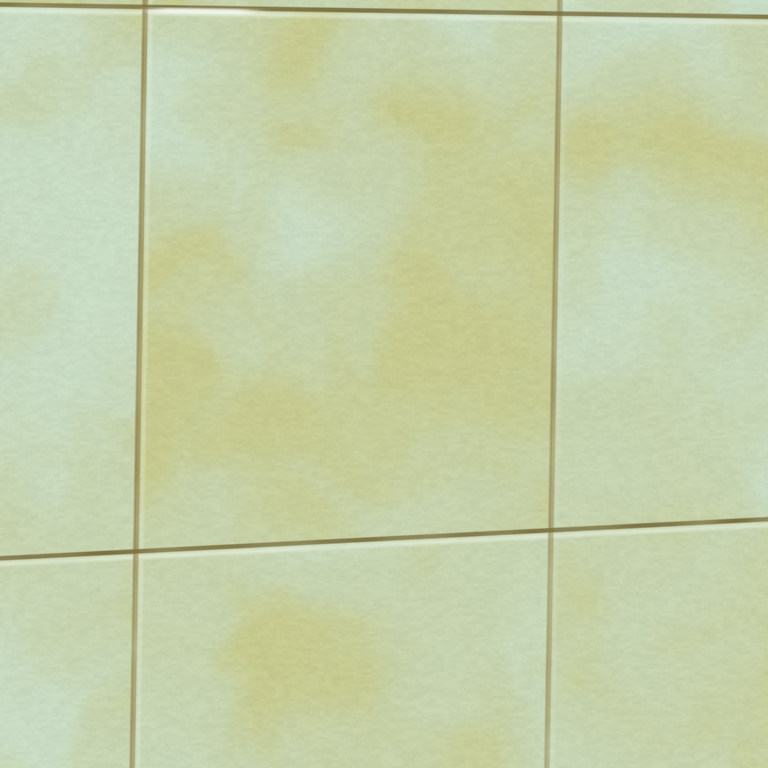
Reproduce this texture procedurally as a WebGL 1 fragment shader.

```glsl
precision highp float;
uniform vec2 u_resolution;

#define COLUMN_WIDTH 0.540
#define COLUMN_START 0.172
#define COLUMN_LEAN 0.017
#define ROW_HEIGHT 0.721
#define ROW_START 0.273
#define ROW_SLOPE 0.051
#define ROW_TAPER 0.067
#define GROUT_HALF vec2(0.0036, 0.0029)
#define BLOTCH_SCALE 4.6
#define BLOTCH_CONTRAST 1.65
#define GRAIN 0.028

const vec3 PALE = vec3(0.785, 0.860, 0.765);
const vec3 SAGE = vec3(0.775, 0.825, 0.680);
const vec3 OCHRE = vec3(0.775, 0.780, 0.520);
const vec3 GROUT_TAN = vec3(0.625, 0.585, 0.390);
const vec3 GROUT_DARK = vec3(0.475, 0.435, 0.250);
const vec3 GLAZE_SHINE = vec3(0.900, 0.940, 0.870);

float hash(vec2 p) {
  vec3 q = fract(vec3(p.xyx) * 0.1031);
  q += dot(q, q.yzx + 33.33);
  return fract((q.x + q.y) * q.z);
}

float noise(vec2 p) {
  vec2 i = floor(p);
  vec2 f = fract(p);
  f = f * f * (3.0 - 2.0 * f);
  float low = mix(hash(i), hash(i + vec2(1.0, 0.0)), f.x);
  float high = mix(hash(i + vec2(0.0, 1.0)), hash(i + 1.0), f.x);
  return mix(low, high, f.y);
}

float fbm(vec2 p) {
  float sum = 0.0;
  float amplitude = 0.54;
  for (int i = 0; i < 4; i++) {
    sum += amplitude * noise(p);
    p = mat2(0.8, 0.6, -0.6, 0.8) * p * 2.03 + 17.3;
    amplitude *= 0.48;
  }
  return sum;
}

float band(float d, float halfWidth, float blur) {
  return 1.0 - smoothstep(halfWidth - blur, halfWidth + blur, abs(d));
}

// Cloudy glaze, shifted for each tile and yellower in the middle column
vec3 glaze(vec2 p, vec2 tile, vec2 inTile) {
  vec2 q = p * BLOTCH_SCALE + 19.0 * tile + 40.0;
  q += 0.5 * vec2(noise(q * 1.7), noise(q * 1.7 + 31.0));
  float warmth = 0.5 + (fbm(q) - 0.5) * BLOTCH_CONTRAST;
  warmth += 0.05 - 0.14 * min(abs(tile.x), 1.0);
  vec2 core = (inTile - vec2(0.56, 0.24)) * vec2(3.8, 5.0);
  warmth += 0.20 * exp(-dot(core, core)) * step(abs(tile.x), 0.5);
  vec3 color = mix(PALE, SAGE, smoothstep(0.08, 0.55, warmth));
  return mix(color, OCHRE, 0.75 * smoothstep(0.50, 1.02, warmth));
}

void main() {
  vec2 p = gl_FragCoord.xy / u_resolution;
  float blur = max(0.0013, 0.75 / min(u_resolution.x, u_resolution.y));

  // Leaning columns and converging rows
  vec2 size = vec2(COLUMN_WIDTH, ROW_HEIGHT - ROW_TAPER * p.x);
  vec2 start = vec2(COLUMN_START + COLUMN_LEAN * p.y, ROW_START + ROW_SLOPE * p.x);
  vec2 grid = (p - start) / size;
  vec2 tile = floor(grid);
  vec2 joint = floor(grid + 0.5);
  vec2 d = (grid - joint) * size;

  vec3 color = glaze(p, tile, grid - tile);

  // Fine grain, stretched sideways
  float grain = noise(p * vec2(110.0, 260.0)) + 0.6 * noise(p * 340.0) - 0.8;
  color += GRAIN * grain;

  // Bright glazed edges beside the joints
  float patchy = 0.55 + 0.45 * noise(p * 14.0);
  float shineX = band(d.x - 0.0075, 0.0025, 0.003) * (0.35 - 0.2 * joint.x);
  float shineY = band(d.y + 0.0075, 0.0030, 0.003) * 0.75 * patchy;
  color = mix(color, GLAZE_SHINE, clamp(max(shineX, shineY), 0.0, 1.0));

  // Worn grout: vertical joints fade to the right and toward the bottom
  float wear = 0.85 + 0.3 * (noise(p * vec2(23.0, 31.0)) - 0.5);
  float fade = (1.0 - 0.16 * joint.x) * (tile.y < 0.0 ? 0.8 : 1.0);
  float vertical = band(d.x, GROUT_HALF.x, blur);
  color = mix(color, GROUT_TAN, vertical * wear * fade);
  float seam = band(d.x + 0.0012, 0.0008, blur);
  color = mix(color, GROUT_DARK, 0.35 * seam * fade);
  float horizontal = band(d.y, GROUT_HALF.y, blur);
  color = mix(color, GROUT_DARK, horizontal * wear);

  // Glare on the upper joint
  float glare = band(p.x - 0.265, 0.065, 0.025) * band(d.y + 0.004, 0.0035, 0.002);
  color = mix(color, vec3(0.96, 0.98, 0.95), 0.8 * glare * step(0.5, joint.y));

  gl_FragColor = vec4(clamp(color, 0.0, 1.0), 1.0);
}
```
